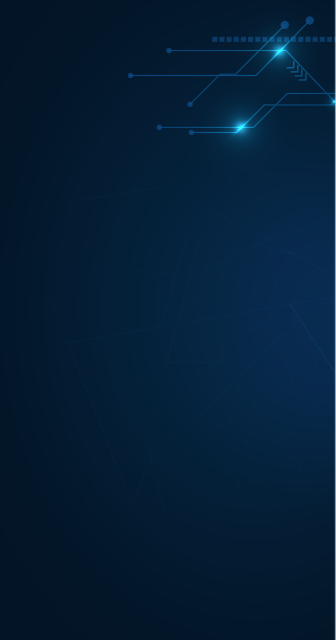
This background is drawn by a Shadertoy shader. Its source:

```glsl
const vec3 NIGHT = vec3(0.011, 0.080, 0.150);
const vec3 OCEAN = vec3(0.019, 0.142, 0.248);
const vec3 COBALT = vec3(0.034, 0.170, 0.318);
const vec3 TRACE = vec3(0.040, 0.330, 0.600);
const vec3 PAD = vec3(0.050, 0.290, 0.510);
const vec3 CYAN = vec3(0.080, 0.690, 0.860);
const vec3 RIM = vec3(0.960, 0.970, 0.980);

float hash(float n) {
    return fract(sin(n * 127.1) * 4375.85);
}

float segmentDist(vec2 p, vec2 a, vec2 b) {
    vec2 ab = b - a;
    float t = clamp(dot(p - a, ab) / dot(ab, ab), 0.0, 1.0);
    return length(p - a - ab * t);
}

float boxDist(vec2 p, vec2 halfSize) {
    vec2 d = abs(p) - halfSize;
    return length(max(d, 0.0)) + min(max(d.x, d.y), 0.0);
}

float pathDist(vec2 p, vec2 a, vec2 b, vec2 c, vec2 d) {
    return min(segmentDist(p, a, b), min(segmentDist(p, b, c), segmentDist(p, c, d)));
}

float fill(float dist, float soft) {
    return 1.0 - smoothstep(-soft, soft, dist);
}

vec3 backdrop(vec2 p) {
    float broad = length((p - vec2(0.40, 0.48)) / vec2(0.46, 0.60));
    float inner = length((p - vec2(0.53, 0.49)) / vec2(0.30, 0.34));
    vec3 color = mix(NIGHT, OCEAN, 1.0 - smoothstep(0.15, 1.08, broad));
    return mix(color, COBALT, 0.95 * (1.0 - smoothstep(0.1, 1.0, inner)));
}

// Long scratches crossing the middle
float longScratches(vec2 p) {
    float d = pathDist(p, vec2(0.078, 0.462), vec2(0.208, 0.794), vec2(0.225, 0.740), vec2(0.247, 0.690));
    d = min(d, segmentDist(p, vec2(0.292, 0.372), vec2(0.253, 0.502)));
    d = min(d, pathDist(p, vec2(0.316, 0.359), vec2(0.288, 0.463), vec2(0.261, 0.566), vec2(0.349, 0.566)));
    d = min(d, segmentDist(p, vec2(0.279, 0.446), vec2(0.420, 0.372)));
    d = min(d, segmentDist(p, vec2(0.100, 0.537), vec2(0.520, 0.464)));
    d = min(d, segmentDist(p, vec2(0.104, 0.316), vec2(0.247, 0.293)));
    d = min(d, segmentDist(p, vec2(0.313, 0.651), vec2(0.443, 0.521)));
    return min(d, segmentDist(p, vec2(0.326, 0.326), vec2(0.520, 0.430)));
}

// Short scratches scattered around them
float shortScratches(vec2 p, float soft) {
    float sum = 0.0;
    for (int i = 0; i < 40; i++) {
        float n = float(i) + 1.0;
        vec2 center = vec2(0.10 + 0.42 * sqrt(hash(n)), 0.23 + 0.56 * hash(n + 41.3));
        float angle = 6.283 * hash(n + 83.7);
        vec2 reach = vec2(cos(angle), sin(angle)) * (0.02 + 0.06 * hash(n + 19.9));
        float dist = segmentDist(p, center - reach, center + reach);
        sum += fill(dist - 0.0006, soft) * (0.2 + 0.6 * hash(n + 57.1));
    }
    return sum;
}

float circuit(vec2 p) {
    float d = pathDist(p, vec2(0.264, 0.079), vec2(0.400, 0.079), vec2(0.447, 0.079), vec2(0.524, 0.160));
    d = min(d, pathDist(p, vec2(0.204, 0.118), vec2(0.300, 0.118), vec2(0.400, 0.118), vec2(0.484, 0.032)));
    d = min(d, pathDist(p, vec2(0.297, 0.163), vec2(0.344, 0.116), vec2(0.368, 0.116), vec2(0.445, 0.039)));
    d = min(d, pathDist(p, vec2(0.249, 0.199), vec2(0.396, 0.199), vec2(0.449, 0.146), vec2(0.530, 0.146)));
    return min(d, pathDist(p, vec2(0.299, 0.207), vec2(0.370, 0.207), vec2(0.413, 0.164), vec2(0.530, 0.164)));
}

float padDist(vec2 p) {
    float small = min(distance(p, vec2(0.264, 0.079)), distance(p, vec2(0.204, 0.118)));
    small = min(small, min(distance(p, vec2(0.297, 0.163)), distance(p, vec2(0.249, 0.199))));
    small = min(small, distance(p, vec2(0.299, 0.207)));
    float large = min(distance(p, vec2(0.445, 0.039)), distance(p, vec2(0.484, 0.032)));
    return min(small - 0.0041, large - 0.0064);
}

// Row of square cells running off the right side
float squareRow(vec2 p, float start, float pitch) {
    float cell = (fract((p.x - start) / pitch) - 0.5) * pitch;
    return max(boxDist(vec2(cell, p.y - 0.0615), vec2(0.0039)), start - p.x);
}

float chevrons(vec2 p) {
    float d = 1.0;
    for (int i = 0; i < 4; i++) {
        vec2 corner = vec2(0.459, 0.106) + 0.0063 * float(i);
        d = min(d, segmentDist(p, corner, corner - vec2(0.010, 0.0)));
        d = min(d, segmentDist(p, corner, corner - vec2(0.0, 0.010)));
    }
    return d;
}

// Round halo with a short streak along the rising diagonal
vec3 flare(vec2 p, vec2 center, float size) {
    vec2 q = (p - center) / size;
    vec2 along = vec2(q.x - q.y, q.x + q.y) * 0.7071;
    float halo = 0.52 * exp(-2.1 * length(q));
    float core = 0.32 * exp(-dot(q, q) * 14.0);
    float streak = 0.28 * exp(-along.x * along.x * 5.0 - along.y * along.y * 160.0);
    return CYAN * (halo + core + streak) + vec3(0.30, 0.22, 0.15) * core;
}

void mainImage(out vec4 fragColor, in vec2 fragCoord) {
    // Height units, measured downward from the top left
    vec2 p = vec2(fragCoord.x, iResolution.y - fragCoord.y) / iResolution.y;
    float soft = 0.8 / iResolution.y;
    vec2 upperNode = vec2(0.437, 0.080);
    vec2 lowerNode = vec2(0.376, 0.199);

    vec3 color = backdrop(p);
    float marks = 0.6 * fill(longScratches(p) - 0.0006, soft) + 0.6 * shortScratches(p, soft);
    marks += 1.4 * fill(segmentDist(p, vec2(0.453, 0.475), vec2(0.525, 0.584)) - 0.0007, soft);
    color += vec3(0.010, 0.032, 0.046) * marks;

    // Traces brighten close to the nodes
    float nearNode = exp(-20.0 * min(distance(p, upperNode), distance(p, lowerNode)));
    vec3 traceColor = mix(TRACE, CYAN, 0.7 * nearNode);
    color = mix(color, PAD, 0.66 * fill(squareRow(p, 0.330, 0.0112), soft));
    color = mix(color, traceColor, 0.70 * fill(chevrons(p) - 0.0010, soft));
    color = mix(color, traceColor, 0.76 * fill(circuit(p) - 0.0007, soft));
    color = mix(color, PAD, 0.80 * fill(padDist(p), soft));

    // Luminous nodes, then the translucent pale rim on the right
    color += flare(p, upperNode, 0.034) + flare(p, lowerNode, 0.034);
    color += flare(p, vec2(0.522, 0.159), 0.011);
    float rimStart = 0.9962 * iResolution.x / iResolution.y;
    color = mix(color, RIM, 0.58 * fill(rimStart - p.x, 0.5 * soft));
    fragColor = vec4(min(color, 1.0), 1.0);
}
```
